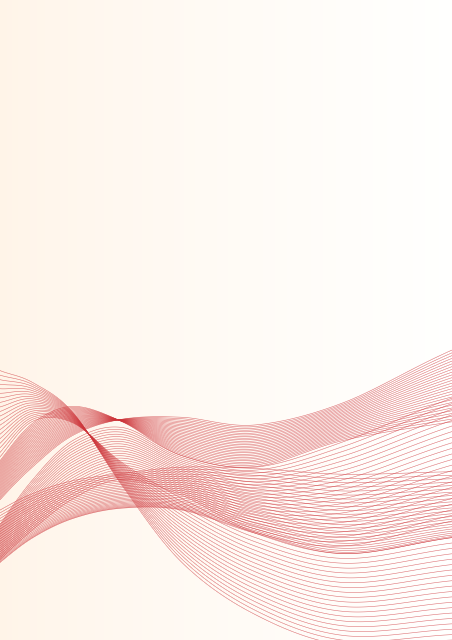
This background is drawn by a Shadertoy shader. Its source:

```glsl
// Fine red line ribbons that twist and fan out over a warm cream gradient.
// Each ribbon has two smooth spline edges; a loop blends between the edges
// to place its strands, and their coverage is accumulated as ink.

const vec3 CREAM = vec3(1.0, 0.956, 0.908);
const vec3 WHITE = vec3(1.0, 1.0, 0.996);
const vec3 RED = vec3(0.80, 0.20, 0.22);
const float LINE_WIDTH = 0.0009;  // fraction of canvas height
const float LINE_OPACITY = 0.68;
const float KNOT_CROWDING = 3.0;  // packs spline knots toward the left

// Height of knot i, continued in a straight line past both ends
float knot(vec4 left, vec4 right, int i) {
    if (i < 0) return 2.0 * left.x - left.y;
    if (i > 7) return 2.0 * right.w - right.z;
    return i < 4 ? left[i] : right[i - 4];
}

// Catmull-Rom edge through eight heights
float edgeHeight(float x, vec4 left, vec4 right) {
    float t = 7.0 * log(1.0 + KNOT_CROWDING * x) / log(1.0 + KNOT_CROWDING);
    int i = clamp(int(floor(t)), 0, 6);
    float f = t - float(i);
    float a = knot(left, right, i - 1);
    float b = knot(left, right, i);
    float c = knot(left, right, i + 1);
    float d = knot(left, right, i + 2);
    return b + 0.5 * f * (c - a + f * (2.0 * a - 5.0 * b + 4.0 * c - d
             + f * (3.0 * (b - c) + d - a)));
}

// Edge height and its slope in canvas-height units
vec2 edge(float x, float aspect, vec4 left, vec4 right) {
    float stepX = 0.002;
    float y = edgeHeight(x, left, right);
    float yNext = edgeHeight(x + stepX, left, right);
    return vec2(y, (yNext - y) / (stepX * aspect));
}

// Fraction of a pixel covered by a line at the given distance
float lineCoverage(float dist, float width, float pixel) {
    float overlap = (0.5 * (width + pixel) - dist) / pixel;
    return clamp(overlap, 0.0, min(1.0, width / pixel));
}

// Light that passes between the strands from edge a to edge b
float ribbonGap(float y, vec2 a, vec2 b, int strands, float bias, float pixel) {
    float gap = 1.0;
    for (int i = 0; i < strands; i++) {
        float s = pow(float(i) / float(strands - 1), bias);
        vec2 strand = mix(a, b, s);
        float dist = abs(y - strand.x) / sqrt(1.0 + strand.y * strand.y);
        gap *= 1.0 - LINE_OPACITY * lineCoverage(dist, LINE_WIDTH, pixel);
    }
    return gap;
}

void mainImage(out vec4 fragColor, in vec2 fragCoord) {
    vec2 uv = fragCoord / iResolution.xy;
    float aspect = iResolution.x / iResolution.y;
    float pixel = 1.0 / iResolution.y;
    vec3 color = mix(CREAM, WHITE, pow(uv.x, 0.75));

    // Sweep from upper left to lower right
    vec2 sweepOuter = edge(uv.x, aspect, vec4(0.421, 0.402, 0.355, 0.241),
                           vec4(0.121, 0.040, -0.008, 0.0));
    vec2 sweepInner = edge(uv.x, aspect, vec4(0.286, 0.342, 0.339, 0.277),
                           vec4(0.221, 0.167, 0.135, 0.160));
    float gap = ribbonGap(uv.y, sweepOuter, sweepInner, 20, 1.0, pixel);

    // Upper ribbon, twisted near the left and rising to the right
    vec2 crestLow = edge(uv.x, aspect, vec4(0.280, 0.339, 0.365, 0.341),
                         vec4(0.288, 0.271, 0.312, 0.341));
    vec2 crestHigh = edge(uv.x, aspect, vec4(0.219, 0.271, 0.320, 0.345),
                          vec4(0.348, 0.336, 0.371, 0.453));
    gap *= ribbonGap(uv.y, crestLow, crestHigh, 27, 1.0, pixel);

    // Lower ribbon, crowded along its bottom edge
    vec2 troughLow = edge(uv.x, aspect, vec4(0.121, 0.160, 0.190, 0.206),
                          vec4(0.203, 0.167, 0.135, 0.160));
    vec2 troughHigh = edge(uv.x, aspect, vec4(0.203, 0.229, 0.249, 0.260),
                           vec4(0.270, 0.268, 0.259, 0.263));
    gap *= ribbonGap(uv.y, troughLow, troughHigh, 25, 1.3, pixel);

    // Open mesh that arches between the upper and lower ribbons
    vec2 meshHigh = edge(uv.x, aspect, vec4(0.180, 0.251, 0.312, 0.332),
                         vec4(0.288, 0.270, 0.310, 0.378));
    vec2 meshLow = edge(uv.x, aspect, vec4(0.125, 0.173, 0.221, 0.251),
                        vec4(0.226, 0.169, 0.147, 0.186));
    gap *= ribbonGap(uv.y, meshHigh, meshLow, 23, 1.0, pixel);

    fragColor = vec4(mix(RED, color, gap), 1.0);
}
```
